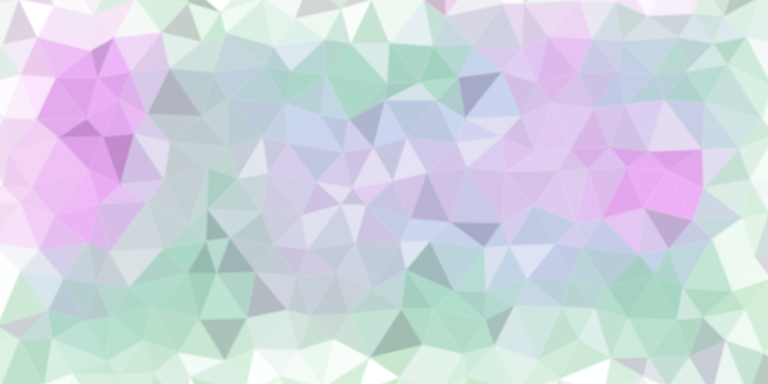
Give the GLSL for this background, as a Shadertoy shader.

```glsl
// Pastel low-poly mosaic: a skewed lattice with jittered corners, each cell
// split along its shorter diagonal. Every facet takes one flat tint from smooth
// noise fields at its centroid, fading to pale tones at the rim.

#define TRI_SIZE 0.103    // mean facet edge, in canvas heights
#define JITTER 0.58       // corner displacement range, in facet edges
#define SOFTNESS 0.005    // half width of the facet borders
#define SEAM_GLOW 0.06    // brightness of the seams
#define HUE_SCALE 3.3     // colour patches per canvas height
#define HUE_SPREAD 1.25   // contrast between patches
#define HUE_BIAS 0.53     // 0 is mint, 1 is pink
#define RIM_WIDTH 0.22    // fade towards the canvas border
#define FACET_VARIATION 0.06
#define DARK_SHARE 0.07
#define LIGHT_SHARE 0.07

const float ROW = 0.866;  // row height of an equilateral lattice

// Two random values per point, sine free
vec2 hash2(vec2 p) {
    vec3 q = fract(p.xyx * vec3(0.1031, 0.1030, 0.0973));
    q += dot(q, q.yzx + 33.33);
    return fract((q.xx + q.yz) * q.zy);
}

float valueNoise(vec2 p) {
    vec2 i = floor(p), f = fract(p);
    f = f * f * (3.0 - 2.0 * f);
    float low = mix(hash2(i).x, hash2(i + vec2(1, 0)).x, f.x);
    float high = mix(hash2(i + vec2(0, 1)).x, hash2(i + vec2(1, 1)).x, f.x);
    return mix(low, high, f.y);
}

// Jittered lattice corner in canvas units
vec2 corner(vec2 id) {
    vec2 lattice = vec2(id.x + 0.5 * id.y, id.y * ROW);
    return TRI_SIZE * (lattice + JITTER * (hash2(id + 71.0) - 0.5));
}

// Signed distance to the line a-b, positive on its left
float leftOf(vec2 p, vec2 a, vec2 b) {
    vec2 e = normalize(b - a), d = p - a;
    return e.x * d.y - e.y * d.x;
}

// Mint to grey blue to lavender to pink
vec3 hueRamp(float t, float blueness) {
    vec3 mint = vec3(0.66, 0.84, 0.77);
    vec3 haze = mix(vec3(0.78, 0.82, 0.84), vec3(0.77, 0.81, 0.91), blueness);
    vec3 lavender = vec3(0.85, 0.78, 0.92);
    vec3 pink = vec3(0.90, 0.66, 0.94);
    vec3 c = mix(mint, haze, smoothstep(0.05, 0.36, t));
    c = mix(c, lavender, smoothstep(0.42, 0.66, t));
    return mix(c, pink, smoothstep(0.66, 0.96, t));
}

vec3 facetColor(vec2 p, float aspect, vec2 seed) {
    vec2 rnd = hash2(seed), accent = hash2(seed + 19.7);

    // Pinker towards the upper left, greener towards the lower right
    vec2 centered = p - 0.5 * vec2(aspect, 1.0);
    float hue = HUE_BIAS + HUE_SPREAD * (valueNoise(p * HUE_SCALE + 5.3) - 0.5);
    hue += dot(centered, vec2(-0.10, 0.60)) + 0.16 * (rnd.x - 0.5);
    float blueness = smoothstep(0.25, 0.75, valueNoise(p * 2.3 + 40.0));
    vec3 inner = hueRamp(hue, blueness);

    // Pale rim, whitening irregularly at the very border
    vec2 border = min(p, vec2(aspect, 1.0) - p);
    float depth = min(border.x, border.y) + 0.14 * (valueNoise(p * 4.0 + 90.0) - 0.5);
    float inside = smoothstep(0.0, RIM_WIDTH, depth);
    vec3 rim = mix(vec3(0.81, 0.94, 0.84), vec3(0.96, 0.85, 0.96),
                   smoothstep(0.52, 0.80, hue));
    rim = mix(rim, vec3(0.98), rnd.y * mix(0.95, 0.25, inside));
    vec3 c = mix(rim, inner, inside);

    // Facet shading and accents
    c += FACET_VARIATION * (rnd.y - 0.5);
    c *= 1.0 - vec3(0.13, 0.15, 0.12) * step(accent.x, DARK_SHARE);
    return mix(c, vec3(0.95, 0.96, 0.98), 0.5 * step(accent.y, LIGHT_SHARE));
}

void mainImage(out vec4 fragColor, in vec2 fragCoord) {
    vec2 p = fragCoord / iResolution.y;
    float aspect = iResolution.x / iResolution.y;
    float blur = max(SOFTNESS, 0.75 / iResolution.y);
    vec2 q = p / TRI_SIZE;
    vec2 cell = floor(vec2(q.x - 0.5 * q.y / ROW, q.y / ROW));

    vec3 sum = vec3(0.0);
    float weight = 0.0, seamDist = 0.0;
    for (int j = -1; j <= 1; j++)
    for (int i = -1; i <= 1; i++) {
        // Cell corners, counterclockwise
        vec2 id = cell + vec2(i, j);
        vec2 a = corner(id), b = corner(id + vec2(1, 0));
        vec2 c = corner(id + vec2(1, 1)), d = corner(id + vec2(0, 1));
        bool cutAC = distance(a, c) < distance(b, d);
        for (int k = 0; k < 2; k++) {
            // The two facets on either side of the shorter diagonal
            vec2 u = k == 0 ? a : (cutAC ? a : b);
            vec2 v = k == 0 ? b : c;
            vec2 w = k == 0 ? (cutAC ? c : d) : d;
            float dist = min(leftOf(p, u, v), min(leftOf(p, v, w), leftOf(p, w, u)));
            float cover = smoothstep(-blur, blur, dist);
            if (cover > 0.0) {
                vec2 seed = id + 131.0 * float(k);
                sum += cover * facetColor((u + v + w) / 3.0, aspect, seed);
                weight += cover;
                seamDist = max(seamDist, dist);
            }
        }
    }
    vec3 color = sum / max(weight, 0.001);
    float seam = 1.0 - smoothstep(0.0, 1.2 * blur, seamDist);
    color = mix(color, vec3(1.0), SEAM_GLOW * seam);
    fragColor = vec4(clamp(color, 0.0, 1.0), 1.0);
}
```
